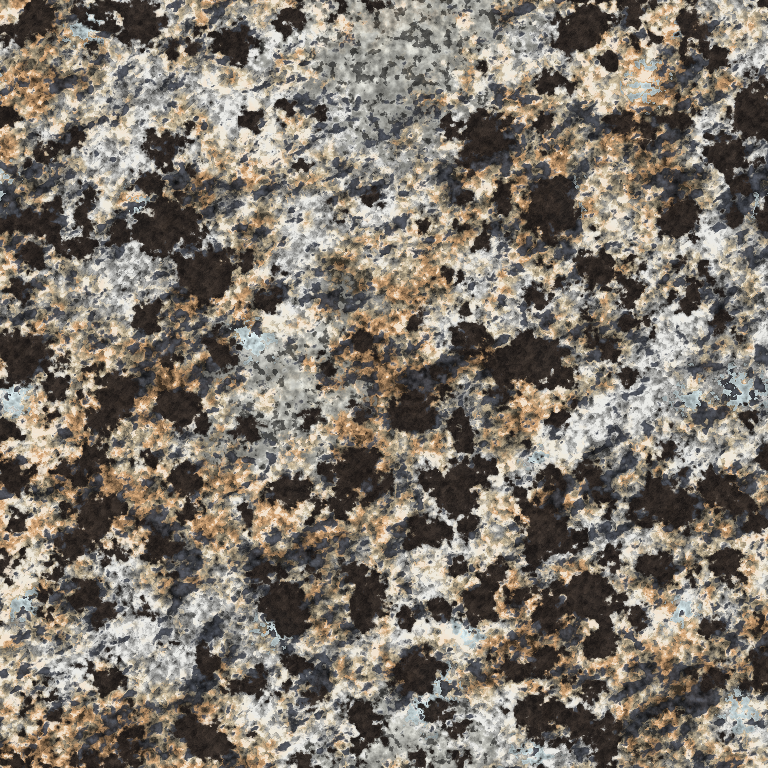
Reproduce this texture procedurally as a Shadertoy shader.

```glsl
// Weathered granite: fine quartz, ochre and rust grains with slanted blue-black flecks,
// overgrown by grey crusts, pale rosettes and clustered dark brown lichen.
// Layered value noise gives the tones, Voronoi cells the grains, jittered discs the lichen.

const vec3 QUARTZ = vec3(1.0, 1.0, 0.985);
const vec3 OCHRE = vec3(1.06, 0.975, 0.81);
const vec3 RUST = vec3(1.14, 0.87, 0.61);
const vec3 MICA = vec3(0.15, 0.16, 0.185);
const vec3 CRUST = vec3(0.70, 0.70, 0.67);
const vec3 ROSETTE = vec3(0.80, 0.86, 0.87);
const vec3 LICHEN_DARK = vec3(0.10, 0.085, 0.08);
const vec3 LICHEN_LIGHT = vec3(0.28, 0.235, 0.205);

float hash21(vec2 p) {
    vec3 q = fract(p.xyx * 0.1031);
    q += dot(q, q.yzx + 33.33);
    return fract((q.x + q.y) * q.z);
}

vec2 hash22(vec2 p) {
    return vec2(hash21(p), hash21(p + vec2(37.3, 91.7)));
}

mat2 rotation(float angle) {
    float c = cos(angle), s = sin(angle);
    return mat2(c, -s, s, c);
}

float noise(vec2 p) {
    vec2 i = floor(p), f = fract(p);
    f = f * f * (3.0 - 2.0 * f);
    float low = mix(hash21(i), hash21(i + vec2(1, 0)), f.x);
    float high = mix(hash21(i + vec2(0, 1)), hash21(i + vec2(1, 1)), f.x);
    return mix(low, high, f.y);
}

// Four octaves, normalised to average one half
float fbm(vec2 p) {
    float sum = 0.0, weight = 0.533;
    for (int i = 0; i < 4; i++) {
        sum += weight * noise(p);
        p = rotation(0.6) * p * 2.03 + 17.0;
        weight *= 0.5;
    }
    return sum;
}

// Voronoi grain: x = random value of the grain, y = distance to its border
vec2 grain(vec2 p) {
    vec2 cell = floor(p);
    float first = 9.0, second = 9.0, value = 0.0;
    for (int j = -1; j <= 1; j++)
    for (int i = -1; i <= 1; i++) {
        vec2 id = cell + vec2(i, j);
        float d = length(id + hash22(id) - p);
        if (d < first) {
            second = first;
            first = d;
            value = hash21(id + 53.0);
        } else second = min(second, d);
    }
    return vec2(value, second - first);
}

// Signed distance to scattered discs, crowded together where slow noise is high
float spots(vec2 p, float count, float share, float seed) {
    vec2 cell = floor(p * count);
    float nearest = 1.0;
    for (int j = -1; j <= 1; j++)
    for (int i = -1; i <= 1; i++) {
        vec2 id = cell + vec2(i, j);
        float crowd = noise((id + 0.5) / count * 8.0 + 4.0);
        if (hash21(id + seed) > share * 2.0 * crowd) continue;
        vec2 centre = id + 0.5 + 0.8 * (hash22(id + seed + 11.0) - 0.5);
        float radius = mix(0.2, 0.44, hash21(id + seed + 29.0));
        nearest = min(nearest, (length(p * count - centre) - radius) / count);
    }
    return nearest;
}

float inside(float d, float softness) {
    return 1.0 - smoothstep(-softness, softness, d);
}

void mainImage(out vec4 fragColor, in vec2 fragCoord) {
    vec2 p = fragCoord / iResolution.y;
    vec2 slant = rotation(0.52) * p * vec2(0.6, 1.0);
    float rough = fbm(p * 38.0 + 3.0) - 0.5;
    float fine = fbm(p * 135.0 + 8.0) - 0.5;
    float patches = fbm(slant * 19.0 + 21.0) - 0.5;
    vec2 crystal = grain(p * 165.0 + 3.0 * rough + 2.0 * fine);

    // Mineral grains and iron stains
    float tone = 0.695 + 0.62 * patches + 1.15 * fine + 0.30 * (crystal.x - 0.5);
    tone -= 0.07 * (1.0 - smoothstep(0.0, 0.25, crystal.y));
    float stainField = 0.5 + 0.75 * (fbm(p * 6.0 + 40.0) - 0.5) + 0.8 * rough - 0.5 * patches;
    stainField += 0.25 * (crystal.x - 0.5) + 0.35 * fine;
    float stain = smoothstep(0.34, 0.60, stainField);
    float rust = smoothstep(0.55, 0.82, stainField + 0.35 * (noise(p * 90.0) - 0.5));
    vec3 tint = mix(mix(QUARTZ, OCHRE, stain), RUST, rust * 0.85);
    tint = mix(tint, QUARTZ, 0.7 * smoothstep(0.72, 0.95, tone));
    vec3 color = min(tint * clamp(tone, 0.2, 0.92), 0.95);

    // Blue-black flecks along the slant
    float fleckField = fbm(slant * 75.0 + 60.0) + 0.6 * fine - 0.45 * patches;
    vec3 fleckColor = MICA * (1.0 + 2.5 * fine);
    color = mix(color, fleckColor, 0.9 * smoothstep(0.56, 0.70, fleckField));

    // Grey crusts with fine dark pits
    float crust = inside(spots(p, 3.4, 0.22, 5.0) + 0.25 * rough + 0.2 * fine, 0.022);
    float pits = smoothstep(0.58, 0.67, fbm(p * 120.0 + 70.0));
    vec3 crustColor = CRUST * (1.0 + 1.0 * fine) * (1.0 - 0.6 * pits);
    color = mix(color, crustColor, 0.85 * crust);

    // Small pale rosettes with ragged lobes
    float rosette = inside(spots(p, 24.0, 0.03, 80.0) + 0.09 * fine + 0.04 * rough, 0.002);
    color = mix(color, ROSETTE * (1.0 + 0.9 * fine), rosette);

    // Dark brown lichen in three sizes, granular inside and fuzzy at the rim
    float lichen = min(spots(p, 12.0, 0.27, 120.0), spots(p, 23.0, 0.18, 160.0));
    lichen = min(lichen, spots(p, 42.0, 0.12, 200.0));
    lichen += 0.055 * rough + 0.04 * fine;
    vec2 granule = grain(p * 210.0 + 5.0 * fine + 9.0);
    float bump = 0.2 + 0.2 * smoothstep(0.0, 0.5, granule.y) + 0.25 * granule.x + 1.1 * fine;
    vec3 lichenColor = mix(LICHEN_DARK, LICHEN_LIGHT, clamp(bump, 0.0, 1.0));
    color *= 1.0 - 0.28 * inside(lichen - 0.004, 0.008);
    color = mix(color, lichenColor, 0.96 * inside(lichen, 0.0035));

    fragColor = vec4(clamp(color, 0.0, 1.0), 1.0);
}
```
